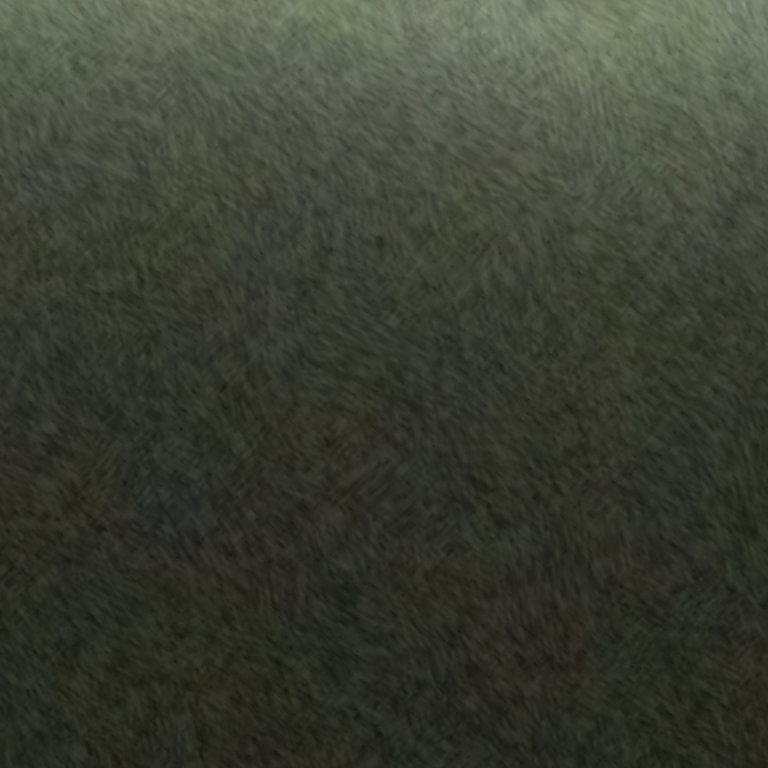
This texture is drawn by a Shadertoy shader. Its source:

```glsl
// Dim olive felt with short matted fibres, lit softly from the upper right edge.
#define DARK_FELT vec3(0.144, 0.150, 0.115)
#define LIT_FELT vec3(0.460, 0.500, 0.410)
#define GLOW_FALLOFF 3.6
#define GLOW_TILT 0.13
#define FIBRE_FREQ vec2(75.0, 210.0)
#define FIBRE_CONTRAST 0.15
#define MOTTLE_CONTRAST 0.035
#define PIT_DEPTH 0.035
#define TINT_STRENGTH 0.042

float hash(vec2 p) {
    return fract(sin(dot(p, vec2(127.1, 311.7))) * 43758.5453);
}

// Smooth value noise, 0 to 1
float noise(vec2 p) {
    vec2 cell = floor(p), f = fract(p);
    f = f * f * (3.0 - 2.0 * f);
    float low = mix(hash(cell), hash(cell + vec2(1.0, 0.0)), f.x);
    float high = mix(hash(cell + vec2(0.0, 1.0)), hash(cell + vec2(1.0, 1.0)), f.x);
    return mix(low, high, f.y);
}

// Layered noise centred on zero
float cloud(vec2 p) {
    float sum = 0.0, weight = 0.5;
    for (int i = 0; i < 4; i++) {
        sum += weight * (noise(p) - 0.5);
        p = mat2(1.6, 1.2, -1.2, 1.6) * p + 17.3;
        weight *= 0.55;
    }
    return sum;
}

vec2 rotate(vec2 p, float angle) {
    float c = cos(angle), s = sin(angle);
    return vec2(c * p.x + s * p.y, c * p.y - s * p.x);
}

// Streaks in several directions, each dominant in its own patches
float fibres(vec2 p) {
    float sum = 0.0, power = 0.0;
    for (int i = 0; i < 4; i++) {
        float k = float(i);
        float angle = -0.55 - 0.38 * k + (i == 3 ? 2.5 : 0.0);
        float patchWeight = smoothstep(0.2, 0.8, noise(p * 13.0 + 31.7 * k));
        patchWeight = (patchWeight + 0.15) * (1.0 - 0.12 * k);
        vec2 q = rotate(p, angle) * FIBRE_FREQ + 53.1 * k;
        q.y += 1.2 * noise(q * vec2(0.4, 0.08));
        float strand = noise(q) - 0.5 + 0.4 * (noise(q * vec2(0.45, 0.6) + 9.0) - 0.5);
        sum += patchWeight * strand;
        power += patchWeight * patchWeight;
    }
    return sum / sqrt(power);
}

void mainImage(out vec4 fragColor, in vec2 fragCoord) {
    vec2 uv = fragCoord / iResolution.xy;
    vec2 p = fragCoord / iResolution.y;

    // Light fading down from the top edge
    float depth = 1.0 - uv.y + GLOW_TILT * abs(uv.x - 0.78) - 0.04;
    depth += 0.07 * cloud(p * 5.0 + 4.0);
    float glow = exp(-GLOW_FALLOFF * max(depth, 0.0));
    vec3 color = mix(DARK_FELT, LIT_FELT, glow * 1.02);

    // Broad patches of green, brown and slate
    float greenShift = cloud(p * 7.0 + 20.0);
    float warmShift = cloud(p * 9.0 + 70.0);
    color += TINT_STRENGTH * greenShift * vec3(-0.45, 0.5, -0.3);
    color += TINT_STRENGTH * warmShift * vec3(0.55, 0.1, -0.9);

    // Fine fibres, soft mottling and small dark pits
    float relief = FIBRE_CONTRAST * 0.6 * fibres(p);
    relief += MOTTLE_CONTRAST * cloud(p * 38.0 + 11.0);
    float pit = noise(rotate(p, -0.7) * vec2(105.0, 190.0) + 83.0);
    relief -= PIT_DEPTH * smoothstep(0.74, 0.98, pit);
    color += relief * (0.85 + 0.35 * glow) * vec3(1.0, 1.02, 0.92);

    fragColor = vec4(clamp(color, 0.0, 1.0), 1.0);
}
```
